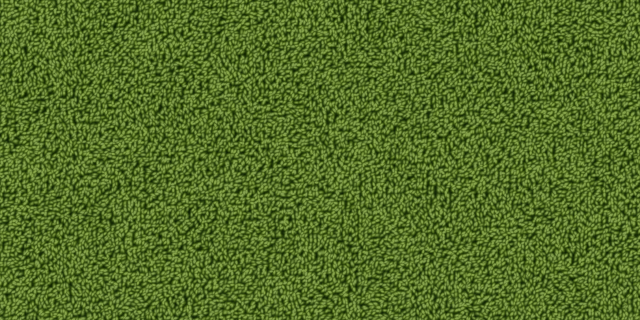
Reproduce this texture procedurally as a WebGL 2 fragment shader.

```glsl
#version 300 es
precision highp float;
// Dense green looped pile: short leaning tufts with dark gaps between them.

#define ROWS 86.0          // tufts per canvas height
#define TUFT_LENGTH 0.85   // half length, in cells
#define TUFT_WIDTH 0.48    // half width, in cells
#define FALLOFF 1.3        // steepness of each tuft
#define LEAN 0.95          // main direction, radians
#define LEAN_SPREAD 1.0    // random turn of single tufts
#define LEAN_DRIFT 1.4     // slow turn across the pile
#define LIGHT_SLOPE 0.32   // brighter side of each tuft
#define CONTRAST 5.0
#define DARKNESS 0.32
#define PATCHES 0.25       // broad light and dark areas
#define FIBRE 0.6          // fine grain on the tufts

uniform vec2 u_resolution;
out vec4 fragColor;

vec3 hash3(vec2 p) {
  vec3 q = fract(vec3(p.xyx) * vec3(0.1031, 0.1030, 0.0973));
  q += dot(q, q.yxz + 33.33);
  return fract((q.xxy + q.yzz) * q.zyx);
}

vec2 gradientAt(vec2 cell) {
  float angle = 6.28319 * hash3(cell + 71.0).x;
  return vec2(cos(angle), sin(angle));
}

// Gradient noise, roughly -0.7 to 0.7
float gradientNoise(vec2 p) {
  vec2 i = floor(p), f = fract(p);
  vec2 u = f * f * f * (f * (f * 6.0 - 15.0) + 10.0);
  vec2 e = vec2(0.0, 1.0);
  float low = mix(dot(gradientAt(i), f),
                  dot(gradientAt(i + e.yx), f - e.yx), u.x);
  float high = mix(dot(gradientAt(i + e.xy), f - e.xy),
                   dot(gradientAt(i + e.yy), f - e.yy), u.x);
  return mix(low, high, u.y);
}

// Highest tuft at p: x = tone, y = tint of that tuft
vec2 pile(vec2 p, float lean) {
  vec2 home = floor(p);
  vec2 best = vec2(0.0);
  for (int y = -2; y <= 2; y++) {
    for (int x = -2; x <= 2; x++) {
      vec2 cell = home + vec2(x, y);
      vec3 place = hash3(cell + 11.0);
      vec3 look = hash3(cell + 203.0);
      vec2 offset = p - cell - mix(vec2(0.05), vec2(0.95), place.xy);
      float angle = lean + (place.z - 0.5) * 2.0 * LEAN_SPREAD;
      vec2 along = vec2(cos(angle), sin(angle));
      vec2 local = vec2(dot(offset, along), dot(offset, vec2(-along.y, along.x)));
      local /= vec2(TUFT_LENGTH, TUFT_WIDTH) * mix(0.88, 1.12, look.y);
      float height = exp(-FALLOFF * dot(local, local)) * mix(0.78, 1.12, look.x);
      height *= 1.0 + LIGHT_SLOPE * clamp(dot(offset, vec2(-0.5, 0.86)), -1.0, 1.0);
      if (height > best.x) best = vec2(height, look.z - 0.5);
    }
  }
  return best;
}

// Five greens from gap to tip, tone 0 to 4
vec3 pileColour(float tone) {
  vec3 c = mix(vec3(0.10, 0.18, 0.02), vec3(0.20, 0.30, 0.06), clamp(tone, -0.4, 1.0));
  c = mix(c, vec3(0.29, 0.39, 0.11), clamp(tone - 1.0, 0.0, 1.0));
  c = mix(c, vec3(0.39, 0.495, 0.19), clamp(tone - 2.0, 0.0, 1.0));
  return mix(c, vec3(0.50, 0.61, 0.28), clamp(tone - 3.0, 0.0, 1.25));
}

vec3 shade(vec2 p) {
  float lean = LEAN + LEAN_DRIFT * gradientNoise(p * 7.0 + 5.0);
  vec2 tuft = pile(p * ROWS, lean);
  // Upright streaks and softer clouds of shade
  float patches = gradientNoise(p * vec2(14.0, 5.0) + 31.0)
                + gradientNoise(p * 24.0 + 57.0);
  float fibre = gradientNoise(p * ROWS * 1.7 + 13.0);
  float tone = CONTRAST * tuft.x - DARKNESS + PATCHES * patches + FIBRE * fibre;
  return pileColour(tone) + tuft.y * vec3(0.02, 0.025, -0.02);
}

void main() {
  // Four samples per pixel smooth the tuft edges
  vec3 colour = vec3(0.0);
  for (int i = 0; i < 4; i++) {
    vec2 shift = (vec2(i % 2, i / 2) - 0.5) * 0.5;
    colour += shade((gl_FragCoord.xy + shift) / u_resolution.y);
  }
  fragColor = vec4(clamp(colour * 0.25, 0.0, 1.0), 1.0);
}
```
